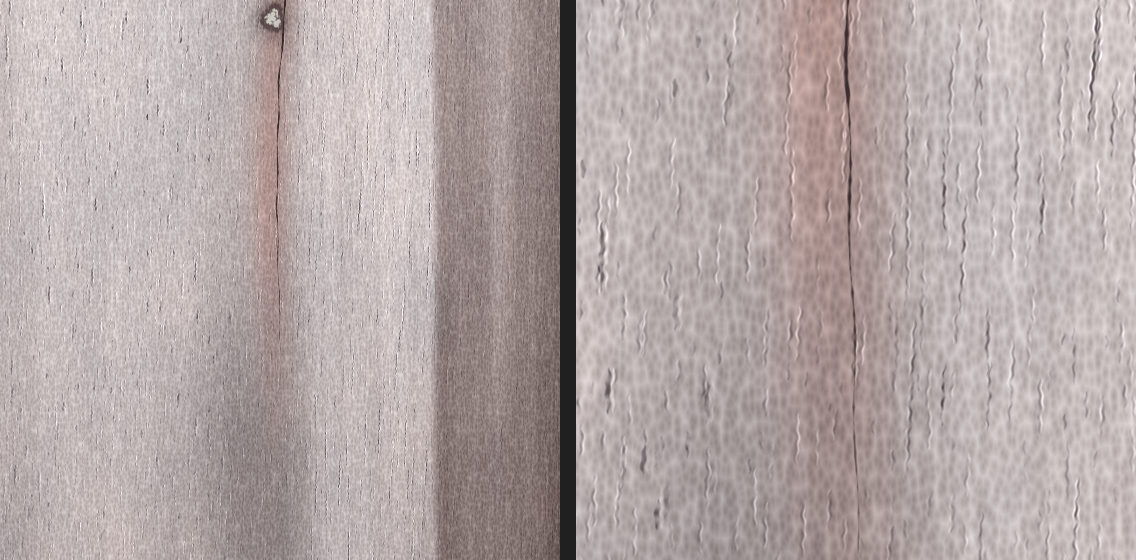
Left, the full canvas; right, a detail of the centre.
A WebGL 2 fragment shader for this texture:

```glsl
#version 300 es
precision highp float;
uniform vec2 u_resolution;
out vec4 fragColor;

const vec3 DARK_WOOD = vec3(0.43, 0.375, 0.37);
const vec3 PALE_WOOD = vec3(0.86, 0.825, 0.825);
const vec3 CRACK_COLOR = vec3(0.18, 0.13, 0.14);

vec2 hash2(vec2 p) {
  vec3 q = fract(p.xyx * vec3(0.1031, 0.1030, 0.0973));
  q += dot(q, q.yzx + 33.33);
  return fract((q.xx + q.yz) * q.zy);
}

// Distance to the nearest scattered point, centred near zero
float cellular(vec2 p) {
  float nearest = 4.0;
  for (int k = 0; k < 9; k++) {
    vec2 id = floor(p) + vec2(k % 3 - 1, k / 3 - 1);
    vec2 d = id + hash2(id + 71.0) - p;
    nearest = min(nearest, dot(d, d));
  }
  return sqrt(nearest) - 0.45;
}

// Layered sines drawn out along the grain
float streaks(vec2 p) {
  float sum = 0.0, amp = 0.5, freq = 14.0;
  for (float k = 0.0; k < 7.0; k++) {
    float sway = 1.3 * sin(p.y * (2.0 + k) + k * 2.1);
    float swell = 0.6 + 0.4 * sin(p.x * 11.0 * (k + 1.0) + p.y * 5.0 + k);
    sum += amp * swell * sin(p.x * freq + sway + k * 1.7);
    amp *= 0.83;
    freq *= 1.93;
  }
  return sum;
}

// Layered sines turned at each step for cloudy patches
float clouds(vec2 p) {
  float sum = 0.0, amp = 0.5;
  for (float k = 0.0; k < 6.0; k++) {
    sum += amp * sin(p.x + 1.4 * sin(p.y + k)) * cos(p.y * 0.8 + sin(p.x));
    p = mat2(1.3, 1.2, -1.2, 1.3) * p + 2.7;
    amp *= 0.66;
  }
  return sum;
}

// Ragged vertical slits: x holds the dark pore, y the glint on its edge
vec2 pores(vec2 uv, vec2 grid, float halfLength, float halfWidth, float density, float soft) {
  vec2 result = vec2(0.0);
  for (int k = 0; k < 9; k++) {
    vec2 id = floor(uv * grid) + vec2(k % 3 - 1, k / 3 - 1);
    vec2 place = hash2(id + grid), shape = hash2(id + grid + 37.0);
    vec2 d = uv - (id + place) / grid;
    float len = halfLength * mix(0.25, 1.0, shape.x * shape.x);
    float ragged = 0.0004 * sin(d.y * 310.0 + place.x * 40.0) + 0.0004 * sin(d.y * 730.0 + place.y * 40.0);
    float x = d.x - (0.09 * place.y - 0.01) * d.y + ragged;
    float taper = 1.0 - d.y * d.y / (len * len);
    float inside = step(shape.y, density) * smoothstep(0.0, 0.3, taper);
    float width = halfWidth * max(taper, 0.0);
    float side = place.y < 0.7 ? 1.9 : -1.9;
    float slit = smoothstep(soft, -soft, abs(x) - width);
    float glint = smoothstep(soft, -soft, abs(x - side * halfWidth) - 0.7 * width);
    result = max(result, inside * vec2(slit * mix(0.35, 1.0, place.x), glint * shape.x));
  }
  return result;
}

float bell(float x, float width) {
  return exp(-x * x / (width * width));
}

void main() {
  vec2 uv = gl_FragCoord.xy / u_resolution;
  float soft = max(0.0008, 0.5 / u_resolution.y);
  float streak = streaks(uv), cloud = clouds(uv * vec2(9.0, 5.0));
  float speckle = cellular(uv * vec2(250.0, 130.0) + 19.0);

  // Zones: the seam, the pale right strip and the dark heartwood
  float seamX = 0.498 + 0.003 * sin(uv.y * 9.0 - 1.2) + 0.001 * sin(uv.y * 57.0) + 0.008 * smoothstep(0.85, 1.0, uv.y);
  float fromSeam = uv.x - seamX;
  float seamShade = bell(fromSeam, fromSeam < 0.0 ? 0.12 : 0.05);
  float heartwood = smoothstep(0.765, 0.787, uv.x + 0.004 * sin(uv.y * 7.0) + 0.006 * streak);
  float strip = smoothstep(0.5, 0.55, uv.x) * (1.0 - heartwood);

  // Broad light and shade
  float tone = 0.96 - 0.32 * seamShade - 0.5 * heartwood - 0.26 * pow(1.0 - uv.y, 1.3);
  tone -= 0.22 * smoothstep(0.88, 1.0, uv.x) + 0.12 * smoothstep(0.12, 0.0, uv.x);
  tone -= 0.16 * bell(uv.x - 0.42, 0.09) * bell(uv.y - 0.2, 0.22);
  tone += 0.15 * bell(uv.x - 0.888, 0.02) * smoothstep(0.1, 0.5, uv.y);

  // Fibres and fine mottling
  tone += streak * mix(0.06, 0.11, max(strip, heartwood)) + 0.08 * cloud;
  tone += 0.24 * cellular(uv * vec2(190.0, 34.0)) + 0.32 * speckle;
  vec3 color = mix(DARK_WOOD, PALE_WOOD, clamp(tone, -0.3, 1.2));

  // Warm stain along the seam and faint shifts of hue
  float stain = bell(fromSeam + 0.012, 0.03) * smoothstep(0.1, 0.7, uv.y);
  color *= mix(vec3(1.0), vec3(0.98, 0.85, 0.82), stain * (0.75 + 0.2 * streak));
  color *= 1.0 + vec3(0.018, 0.0, -0.012) * (cloud + heartwood);

  // Short pores on the left, long broken ones in the strip, fine ones throughout
  float leftBoard = smoothstep(0.47, 0.38, uv.x) * mix(0.5, 1.0, uv.y);
  vec2 marks = pores(uv, vec2(34.0, 24.0), 0.024, 0.0015, 0.55, soft) * leftBoard;
  marks += pores(uv, vec2(56.0, 11.0), 0.075, 0.0008, 0.75, soft) * max(strip, 0.4 * heartwood);
  marks += pores(uv, vec2(80.0, 38.0), 0.02, 0.0008, 0.6, soft) * vec2(0.5, 0.85);
  marks *= clamp(0.85 + 1.8 * cellular(uv * vec2(120.0, 150.0)), 0.2, 1.2);
  color = mix(color, color * vec3(0.47, 0.44, 0.47), min(marks.x, 1.0));
  color += 0.24 * min(marks.y, 1.0) * (1.0 - 0.4 * heartwood);

  // Crack, thinning out downwards
  float crackWidth = 0.0017 * smoothstep(0.2, 0.9, uv.y) * (0.7 + 0.3 * sin(uv.y * 83.0)) + 0.0012 * speckle;
  float crack = smoothstep(soft, -soft, abs(fromSeam) - crackWidth);
  color = mix(color, CRACK_COLOR, crack * smoothstep(0.1, 0.55, uv.y) * 0.9);

  // Knot with a chipped pale core
  vec2 knot = (uv - vec2(0.488, 0.967)) * vec2(1.15, 1.0);
  float radius = length(knot) + 0.003 * sin(3.0 * atan(knot.y, knot.x) + 1.0) + 0.006 * speckle;
  color *= 1.0 - 0.4 * bell(radius, 0.034);
  color = mix(color, CRACK_COLOR * 1.5, 0.65 * bell(radius - 0.02, 0.005));
  vec3 core = vec3(0.8, 0.78, 0.75) - 0.9 * max(cellular(uv * 150.0), 0.0);
  color = mix(color, core, smoothstep(0.017, 0.012, radius));
  fragColor = vec4(clamp(color, 0.0, 1.0), 1.0);
}
```
